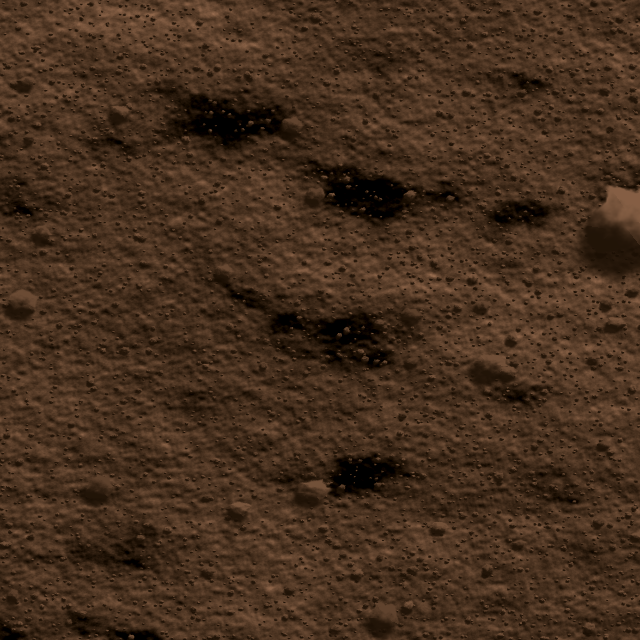
Give the GLSL for this texture, as a WebGL 2 fragment shader.

```glsl
#version 300 es
precision highp float;
// Dry reddish-brown soil strewn with grit, pebbles and angular rocks under low light.
// Noise relief shades the ground; jittered grids scatter faceted stones of growing
// size, each with a cast shadow. One tone value is finally turned into a soil colour.

uniform vec2 u_resolution;
out vec4 fragColor;

const vec2 LIGHT = vec2(0.35, 0.94);   // direction towards the sun
const float SHADOW_TONE = 0.10;

float hash(vec2 p) {
    return fract(sin(dot(p, vec2(127.1, 311.7))) * 43758.545);
}

float noise(vec2 p) {
    vec2 i = floor(p), f = fract(p);
    f = f * f * (3.0 - 2.0 * f);
    float low = mix(hash(i), hash(i + vec2(1, 0)), f.x);
    float high = mix(hash(i + vec2(0, 1)), hash(i + vec2(1, 1)), f.x);
    return mix(low, high, f.y);
}

float fbm(vec2 p) {
    float sum = 0.0, amp = 0.5;
    for (int i = 0; i < 4; i++) {
        sum += amp * noise(p);
        p = mat2(1.6, 1.1, -1.1, 1.6) * p + 17.3;
        amp *= 0.5;
    }
    return sum;
}

// Positive on slopes that face the light, negative behind them
float relief(vec2 p, float stride) {
    return fbm(p) - fbm(p + LIGHT * stride);
}

// Soil: broad drifts, lumps and fine grain
float soilTone(vec2 p) {
    float tone = 0.302 + 0.16 * (fbm(p * vec2(2.2, 4.0) + 3.0) - 0.47);
    float drift = relief(p * vec2(5.0, 9.0) + 8.0, 0.6);
    tone += 0.20 * drift - 0.25 * smoothstep(0.12, 0.35, -drift);
    tone += 0.21 * relief(p * vec2(26.0, 40.0), 0.6);
    tone += 0.34 * relief(p * vec2(85.0, 125.0) + 5.0, 0.7);
    vec2 glow = (p - vec2(0.22, 0.99)) * vec2(5.0, 13.0);
    return tone + 0.09 * exp(-dot(glow, glow));
}

// One faceted stone over the given tone; q is in stone radii
float addStone(float tone, vec2 q, float seed, float edge, float albedo) {
    if (dot(q, q) > 7.0) return tone;

    // Convex outline from six random planes; the nearest plane is the facet
    float dist = -9.0, facing = 0.0;
    for (int k = 0; k < 6; k++) {
        float fk = float(k);
        float turn = (fk + 0.7 * hash(vec2(seed, fk))) * 1.0472;
        vec2 side = vec2(cos(turn), sin(turn));
        float d = dot(q, side) - mix(0.65, 1.0, hash(vec2(fk, seed + 4.7)));
        if (d > dist) { dist = d; facing = dot(side, LIGHT); }
    }
    float rough = fbm(q * 2.4 + seed * 31.0) - 0.47;
    dist = max(dist, length(q) - 1.05) + 0.45 * rough;

    // Cast shadow, drawn out away from the light
    vec2 s = q + LIGHT * 0.75;
    float shade = 1.0 - smoothstep(0.65 - edge * 0.5, 1.1 + edge * 0.5, length(s + 0.4 * rough));
    tone = mix(tone, SHADOW_TONE, 0.82 * shade);

    // Lit top, dim flanks, broken surface
    float bevel = smoothstep(-0.6, -0.1, dist);
    float lit = 0.55 + 0.42 * dot(q, LIGHT) + 0.22 * facing * bevel + 0.7 * rough;
    float body = mix(0.13, albedo, smoothstep(0.1, 0.9, lit));
    return mix(tone, body, 1.0 - smoothstep(-edge, edge, dist));
}

// Grid of jittered stones; radii are in cells, skewed towards the small end
float scatter(float tone, vec2 p, float cells, float density, vec2 radii, float pixel) {
    vec2 g = p * cells, home = floor(g);
    for (int y = 1; y >= -1; y--) {
        for (int x = -1; x <= 1; x++) {
            vec2 id = home + vec2(x, y);
            vec2 key = id + cells * 1.37;
            if (hash(key) > density) continue;
            vec2 jitter = vec2(hash(key + 11.3), hash(key + 23.9));
            float size = hash(key + 37.1);
            float radius = mix(radii.x, radii.y, size * size);
            vec2 q = (g - id - 0.1 - 0.8 * jitter) / radius;
            q.y *= mix(1.1, 1.6, hash(key + 41.7));
            float albedo = mix(0.34, 0.47, hash(key + 53.3));
            float edge = 0.05 + 0.8 * pixel * cells / radius;
            tone = addStone(tone, q, hash(key + 67.9) * 10.0, edge, albedo);
        }
    }
    return tone;
}

// Brown ramp from near-black shadow to pale sand
vec3 soilColor(float tone) {
    return max(vec3(tone, 0.75 * tone - 0.02, 0.61 * tone - 0.05), 0.0);
}

void main() {
    float pixel = 1.0 / u_resolution.y;
    vec2 p = gl_FragCoord.xy * pixel;

    // Stones gather in patches and towards the right
    float crowd = 0.35 + 0.7 * fbm(p * 5.0 + 40.0) + 0.45 * p.x;

    float tone = soilTone(p);
    tone = scatter(tone, p, 105.0, 0.32 * crowd, vec2(0.18, 0.40), pixel);
    tone = scatter(tone, p, 52.0, 0.26 * crowd, vec2(0.14, 0.36), pixel);
    tone = scatter(tone, p, 24.0, 0.20 * crowd, vec2(0.13, 0.30), pixel);
    tone = scatter(tone, p, 9.0, 0.20, vec2(0.12, 0.27), pixel);

    // A single boulder at the right border
    vec2 q = (p - vec2(0.98, 0.655)) / 0.068;
    tone = addStone(tone, q * vec2(1.0, 1.2), 2.6, 0.05, 0.52);

    fragColor = vec4(soilColor(tone), 1.0);
}
```
